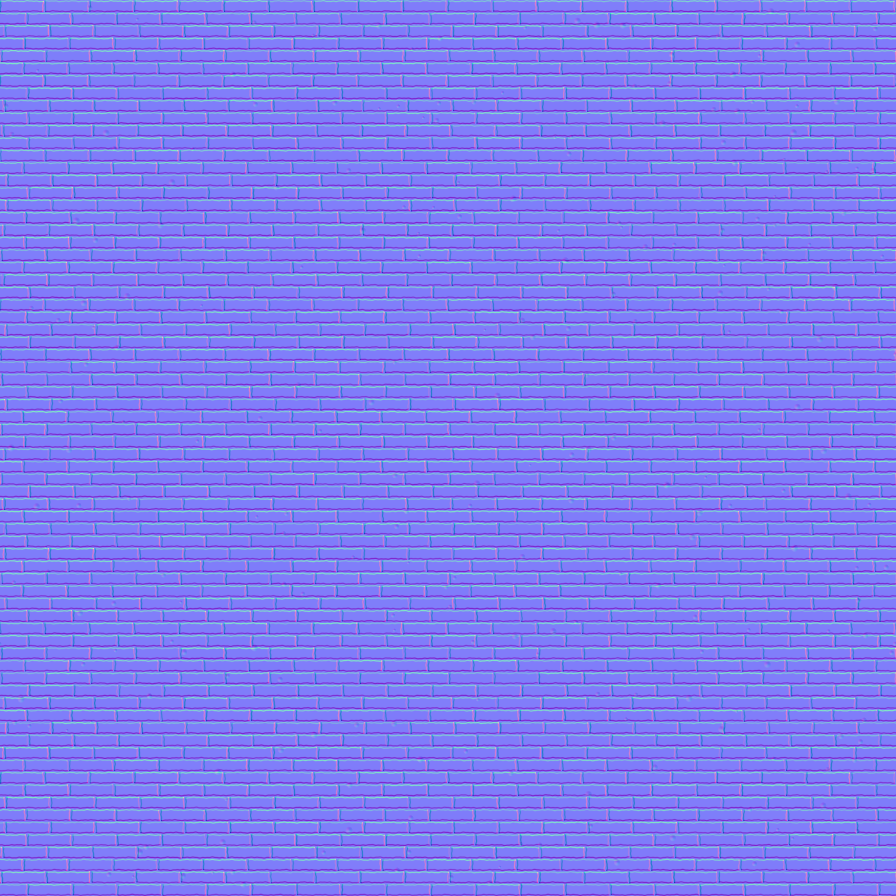
This texture map is drawn by a WebGL 1 fragment shader. Its source:

```glsl
precision highp float;
uniform vec2 u_resolution;

#define COLS 20.0
#define ROWS 72.0
#define MORTAR 0.0008      // half the joint width
#define BEVEL 0.0013       // width of the sloped rim
#define SLOPE 0.64         // sideways tilt of the rim
#define SHADE 0.50         // loss of the upward part on the rim
#define ROW_JITTER 0.18    // sideways slip of courses, in bricks
#define WOBBLE 0.00028     // unevenness of brick edges
#define WEAR_CELLS 64.0
#define WEAR_CHANCE 0.07
#define SAMPLES 4
#define TAU 6.2831853

float hash(vec2 p) {
  vec3 q = fract(vec3(p.xyx) * 0.1031);
  q += dot(q, q.yzx + 33.33);
  return fract((q.x + q.y) * q.z);
}

// Layered sines with whole frequencies, so they close at the canvas edge
float waves(float t, float seed) {
  float phase = TAU * hash(vec2(seed, 7.0));
  return sin(TAU * 43.0 * t + phase)
       + 0.7 * sin(TAU * 97.0 * t + 2.3 * phase)
       + 0.5 * sin(TAU * 181.0 * t + 4.1 * phase);
}

// Strength of the rim slope at a distance inside a brick edge
float rim(float d) {
  return smoothstep(-0.3 * BEVEL, 0.0, d)
       * (1.0 - smoothstep(0.5 * BEVEL, 1.3 * BEVEL, d));
}

// Surface direction of the brickwork
vec3 brickNormal(vec2 uv) {
  vec2 grid = vec2(COLS, ROWS);
  vec2 p = uv * grid;
  float row = mod(floor(p.y), ROWS);

  // Running bond with an uneven start to each course
  float slip = 0.07 + 0.5 * mod(row + 1.0, 2.0)
             + ROW_JITTER * (hash(vec2(row, 3.0)) - 0.5);
  p.x -= slip;
  vec2 id = vec2(mod(floor(p.x), COLS), row);
  vec2 local = fract(p) / grid;
  vec2 size = 1.0 / grid;

  // Distances to the four wobbly edges
  float seed = row * 4.0;
  float left = local.x - MORTAR - WOBBLE * waves(uv.y, seed + id.x);
  float right = size.x - local.x - MORTAR - WOBBLE * waves(uv.y, seed + id.x + 31.0);
  float bottom = local.y - MORTAR - WOBBLE * waves(uv.x, seed + 1.0);
  float top = size.y - local.y - MORTAR - WOBBLE * waves(uv.x, seed + 2.0);
  float nearest = min(min(left, right), min(bottom, top));
  float inside = smoothstep(-0.3 * BEVEL, 0.0, nearest);

  // Each brick has its own sharpness on each side
  float sharpLeft = mix(0.75, 1.15, hash(id + 11.0));
  float sharpRight = mix(0.35, 1.20, hash(id + 23.0));
  float sharpBottom = mix(0.85, 1.15, hash(id + 37.0));
  float sharpTop = mix(0.65, 1.35, hash(id + 51.0));

  vec2 tilt = inside * SLOPE * vec2(
    sharpRight * rim(right) - sharpLeft * rim(left),
    sharpTop * rim(top) - sharpBottom * rim(bottom));
  float up = 0.96 - SHADE * min(length(tilt), 0.9);

  // Slight lean of the whole face
  vec2 lean = vec2(hash(id + 67.0), hash(id + 79.0)) - 0.5;
  return vec3(tilt + 0.025 * inside * lean + vec2(0.0, -0.02), up);
}

// Scattered shallow pits from jittered cells
vec2 pitTilt(vec2 uv) {
  vec2 p = uv * WEAR_CELLS;
  vec2 base = floor(p);
  vec2 tilt = vec2(0.0);
  for (int j = -1; j <= 1; j++) {
    for (int i = -1; i <= 1; i++) {
      vec2 cell = base + vec2(float(i), float(j));
      vec2 key = mod(cell, WEAR_CELLS);
      vec2 center = cell + vec2(hash(key + 101.0), hash(key + 131.0));
      vec2 away = p - center;
      float radius = mix(0.12, 0.28, hash(key + 151.0));
      float t = min(length(away) / radius, 1.0);
      float present = step(hash(key + 173.0), WEAR_CHANCE);
      tilt -= present * (away / radius) * (1.0 - t) * 0.8;
    }
  }
  return tilt;
}

void main() {
  // Average several points of each pixel to smooth the thin rims
  vec3 normal = vec3(0.0);
  for (int j = 0; j < SAMPLES; j++) {
    for (int i = 0; i < SAMPLES; i++) {
      vec2 offset = (vec2(float(i), float(j)) + 0.5) / float(SAMPLES) - 0.5;
      normal += brickNormal((gl_FragCoord.xy + offset) / u_resolution);
    }
  }
  normal /= float(SAMPLES * SAMPLES);

  vec2 pit = pitTilt(gl_FragCoord.xy / u_resolution);
  normal += vec3(pit, -0.3 * length(pit));
  gl_FragColor = vec4(clamp(0.5 + 0.5 * normal, 0.0, 1.0), 1.0);
}
```
